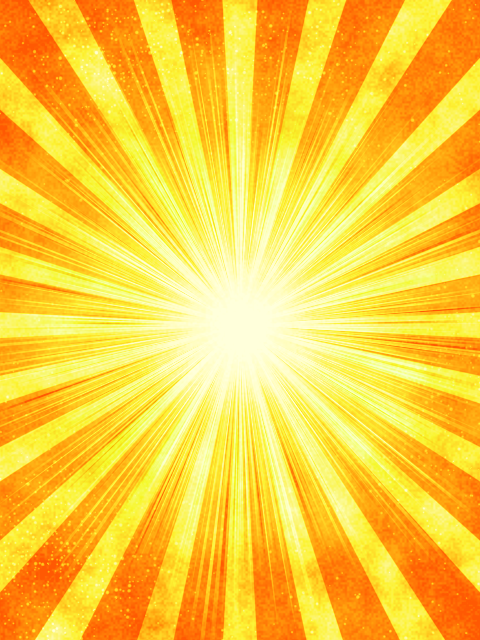
A Shadertoy shader for this background:

```glsl
// Grunge sunburst: yellow rays over orange, fine streaks and a cream glow at the centre.

const float TAU = 6.2831853;
const float RAY_COUNT = 24.0;
const float RAY_HALF_WIDTH = 0.205;      // fraction of one ray period
const vec2 BURST_CENTRE = vec2(0.5, 0.492);

float hash(vec2 p) {
    vec3 q = fract(vec3(p.xyx) * 0.1031);
    q += dot(q, q.yzx + 33.33);
    return fract((q.x + q.y) * q.z);
}

float valueNoise(vec2 p) {
    vec2 cell = floor(p), f = fract(p);
    f = f * f * (3.0 - 2.0 * f);
    float low = mix(hash(cell), hash(cell + vec2(1, 0)), f.x);
    float high = mix(hash(cell + vec2(0, 1)), hash(cell + vec2(1, 1)), f.x);
    return mix(low, high, f.y);
}

float fbm(vec2 p) {
    float sum = 0.0, amplitude = 0.46;
    for (int i = 0; i < 5; i++) {
        sum += amplitude * valueNoise(p);
        p = mat2(1.6, 1.2, -1.2, 1.6) * p + 17.3;
        amplitude *= 0.58;
    }
    return sum;
}

// Colour ramp from red-orange (0) through yellow (3) to pale cream (6)
vec3 heatColour(float heat) {
    vec3 c = mix(vec3(1.0, 0.35, 0.01), vec3(1.0, 0.62, 0.05), clamp(heat, 0.0, 1.0));
    c = mix(c, vec3(1.0, 0.80, 0.13), clamp(heat - 1.0, 0.0, 1.0));
    c = mix(c, vec3(0.99, 0.95, 0.20), clamp(heat - 2.0, 0.0, 1.0));
    c = mix(c, vec3(0.99, 0.96, 0.47), clamp(heat - 3.0, 0.0, 1.0));
    c = mix(c, vec3(1.0, 0.99, 0.74), clamp(heat - 4.0, 0.0, 1.0));
    return mix(c, vec3(1.0, 1.0, 0.86), clamp(heat - 5.0, 0.0, 1.0));
}

// Thin radial lines, one per angular cell, each with its own start and end radius
float streaks(float turn, float radius, float count, vec2 span, float seed, float pixel) {
    float cell = floor(turn * count) + count;
    float offset = mix(0.3, 0.7, hash(vec2(cell, seed)));
    float width = mix(0.06, 0.22, hash(vec2(cell, seed + 7.0)));
    float start = span.x * mix(0.7, 1.6, hash(vec2(cell, seed + 13.0)));
    float end = span.y * mix(0.5, 1.1, hash(vec2(cell, seed + 19.0)));
    float blur = 0.7 * count * pixel / (TAU * max(radius, 0.01));
    float line = 1.0 - smoothstep(width - blur, width + blur, abs(fract(turn * count) - offset));
    float fade = smoothstep(start * 0.7, start * 1.4, radius)
               * (1.0 - smoothstep(end * 0.6, end, radius));
    return line * fade * hash(vec2(cell, seed + 29.0));
}

// Scattered round flecks, one possible fleck per grid cell
float flecks(vec2 p, float scale, float density, float pixel) {
    vec2 grid = p * scale, cell = floor(grid) + 200.0;
    vec2 jitter = 0.3 + 0.4 * vec2(hash(cell + 3.1), hash(cell + 8.7));
    float size = mix(0.08, 0.24, hash(cell + 5.3));
    float blur = scale * pixel;
    float dotMask = 1.0 - smoothstep(size - blur, size + blur, length(fract(grid) - jitter));
    return dotMask * step(1.0 - density, hash(cell));
}

float cluster(vec2 p, vec2 centre, float size) {
    vec2 d = (p - centre) / size;
    return exp(-dot(d, d));
}

void mainImage(out vec4 fragColor, in vec2 fragCoord) {
    float pixel = 1.0 / iResolution.y;
    vec2 p = (fragCoord - BURST_CENTRE * iResolution.xy) * pixel;
    float radius = length(p);
    float turn = atan(p.y, p.x) / TAU;

    // Broad alternating rays
    float rayBlur = 0.8 * RAY_COUNT * pixel / (TAU * max(radius, 0.01));
    float rayDistance = abs(fract(turn * RAY_COUNT + 0.5) - 0.5);
    float ray = 1.0 - smoothstep(RAY_HALF_WIDTH - rayBlur, RAY_HALF_WIDTH + rayBlur, rayDistance);

    // Radial glow for the orange gaps and the yellow rays
    float gapHeat = 0.2 + 6.0 * exp(-pow(radius / 0.235, 1.45));
    float rayHeat = mix(2.35, 6.0, exp(-pow(radius / 0.29, 1.7)));
    float heat = mix(gapHeat, rayHeat, ray);

    // Fine bright and dark streaks
    float bright = streaks(turn, radius, 180.0, vec2(0.10, 0.52), 1.0, pixel)
                 + streaks(turn, radius, 310.0, vec2(0.14, 0.48), 41.0, pixel);
    float dark = streaks(turn, radius, 140.0, vec2(0.08, 0.42), 83.0, pixel)
               + streaks(turn, radius, 260.0, vec2(0.10, 0.38), 127.0, pixel);
    heat += bright * mix(2.2, 1.1, ray) - dark * mix(1.7, 2.2, ray);

    // Worn paper blotches, stronger away from the centre
    float outer = smoothstep(0.14, 0.48, radius);
    float blotch = fbm(p * 13.0 + 40.0) - 0.5;
    float grain = valueNoise(p * 290.0 + 400.0) - 0.5;
    heat += outer * blotch * mix(1.8, 5.0, ray);
    heat += (1.0 - outer) * blotch * 1.2;
    heat += grain * mix(0.5, mix(0.6, 1.0, ray), outer);

    // Paint flecks gathered in a few loose patches
    float patches = cluster(p, vec2(-0.18, 0.42), 0.10) + cluster(p, vec2(-0.27, -0.35), 0.12)
                  + 0.6 * cluster(p, vec2(0.25, -0.12), 0.14) + 0.5 * cluster(p, vec2(0.04, 0.40), 0.12);
    float density = 0.025 + 0.28 * patches;
    float fleck = max(flecks(p, 95.0, density, pixel), flecks(p + 0.37, 150.0, density, pixel));
    heat += fleck * outer * 1.8;

    // Slight lime tint in the middle of the yellow rays
    vec3 colour = heatColour(heat);
    float lime = ray * smoothstep(0.1, 0.2, radius) * (1.0 - smoothstep(0.26, 0.42, radius));
    colour += lime * valueNoise(vec2(turn * 180.0 + 200.0, 3.0)) * vec3(-0.04, 0.03, -0.06);
    fragColor = vec4(clamp(colour, 0.0, 1.0), 1.0);
}
```
